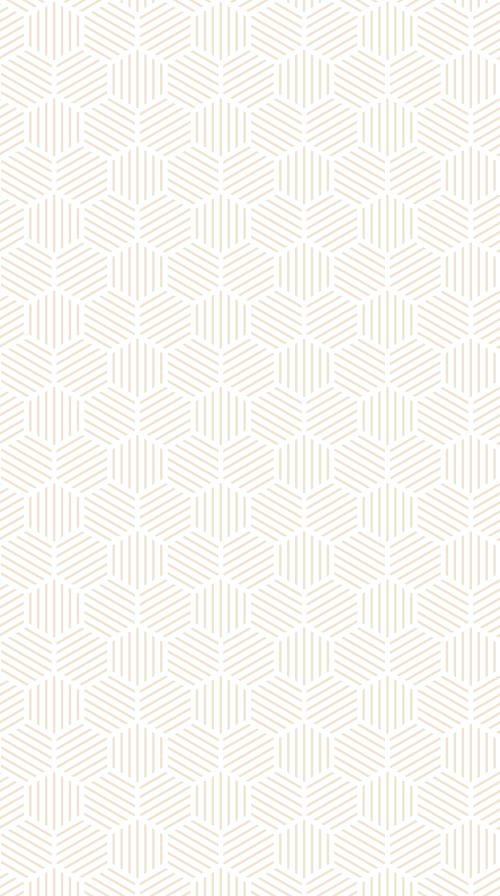
This pattern is drawn by a Shadertoy shader. Its source:

```glsl
const float ROOT3 = 1.7320508;

// Centre of the nearest pointy-top hexagon; hexagons are one unit wide
vec2 hexCentre(vec2 p) {
    vec2 cell = vec2(1.0, ROOT3);
    vec2 even = floor(p / cell + 0.5) * cell;
    vec2 odd = (floor(p / cell) + 0.5) * cell;
    return distance(p, even) < distance(p, odd) ? even : odd;
}

float hexDistance(vec2 p, float apothem) {
    p = abs(p);
    return max(p.x, dot(p, vec2(0.5, 0.5 * ROOT3))) - apothem;
}

// Seven parallel bars across one hexagon
float barDistance(vec2 p, float angle) {
    float across = dot(p, vec2(cos(angle), sin(angle))) * 7.0;
    return (abs(fract(across + 0.5) - 0.5) - 0.15) / 7.0;
}

void mainImage(out vec4 fragColor, in vec2 fragCoord) {
    // Nine hexagons span the canvas width
    vec2 p = (fragCoord / iResolution.x - vec2(0.4416, 0.960)) * 9.0;
    float pixel = 9.0 / iResolution.x;

    vec2 centre = hexCentre(p);
    vec2 local = p - centre;

    // Three-colouring of the honeycomb picks the bar direction
    float kind = mod(floor(centre.x - ROOT3 * centre.y + 0.5), 3.0);
    float bars = barDistance(local, kind * radians(60.0));

    // Trim the bars to leave a narrow gap between hexagons
    float shape = max(bars, hexDistance(local, 0.455));
    float ink = clamp(0.5 - shape / pixel, 0.0, 1.0);

    fragColor = vec4(mix(vec3(1.0), vec3(0.933, 0.895, 0.82), ink), 1.0);
}
```
